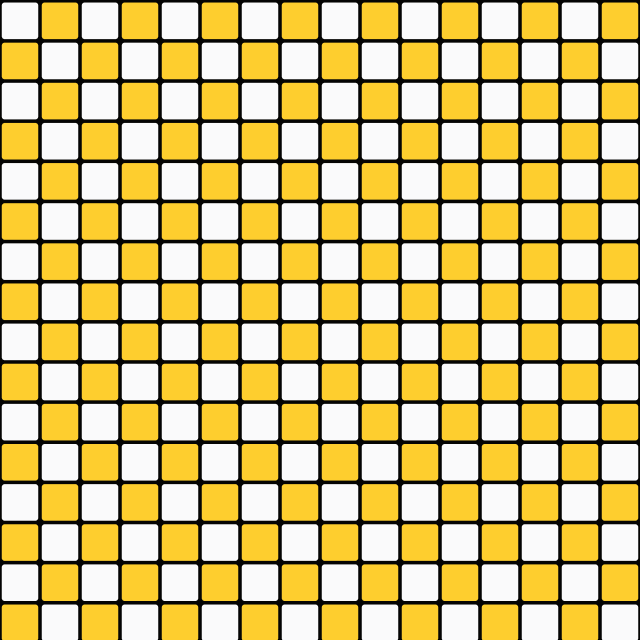
Write a WebGL 1 fragment shader that draws this pattern.

```glsl
precision highp float;

uniform vec2 u_resolution;

const vec2 GRID = vec2(16.0, 15.947);        // tiles across and down
const vec2 GRID_OFFSET = vec2(0.0, 0.0012);  // shift from the top left corner
const float GROUT_WIDTH = 0.088;             // in tile pitches
const float CORNER_RADIUS = 0.075;           // in tile pitches
const vec3 YELLOW = vec3(0.995, 0.808, 0.18);
const vec3 WHITE = vec3(0.982, 0.982, 0.984);
const vec3 GROUT = vec3(0.015, 0.015, 0.01);

float roundedBox(vec2 p, vec2 halfSize, float radius) {
  vec2 q = abs(p) - halfSize + radius;
  return length(max(q, 0.0)) + min(max(q.x, q.y), 0.0) - radius;
}

void main() {
  // Tile coordinates, with rows counted from the top
  vec2 uv = gl_FragCoord.xy / u_resolution;
  vec2 grid = (vec2(uv.x, 1.0 - uv.y) - GRID_OFFSET) * GRID;
  vec2 cell = floor(grid);
  vec2 local = fract(grid) - 0.5;

  // Rounded tile, smoothed over one pixel
  float dist = roundedBox(local, vec2(0.5 - 0.5 * GROUT_WIDTH), CORNER_RADIUS);
  float pixel = GRID.x / min(u_resolution.x, u_resolution.y);
  float coverage = clamp(0.5 - dist / pixel, 0.0, 1.0);

  // Checkerboard, white in the top left corner
  float parity = mod(cell.x + cell.y, 2.0);
  vec3 tile = mix(WHITE, YELLOW, step(0.5, parity));

  gl_FragColor = vec4(mix(GROUT, tile, coverage), 1.0);
}
```
